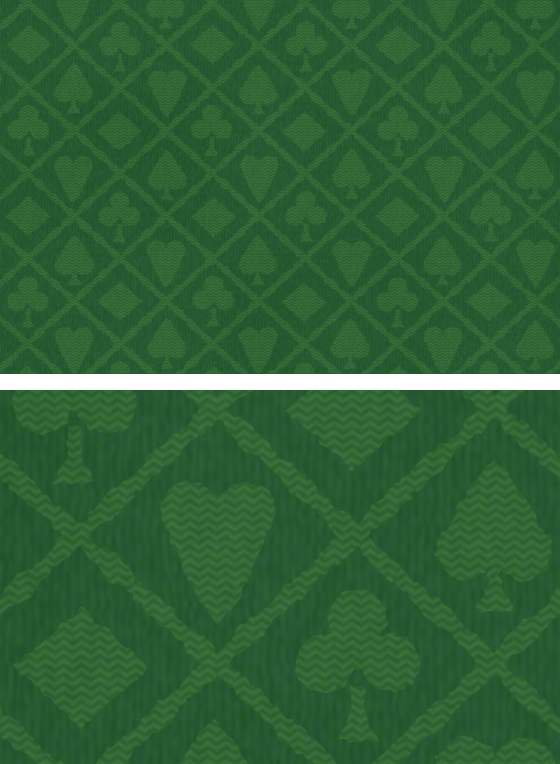
Top, the full canvas; bottom, a detail of the centre.
Reproduce this pattern procedurally as a WebGL 1 fragment shader.

```glsl
precision highp float;

uniform vec2 u_resolution;

const float UNITS_ACROSS = 12.12;           // half cell widths over the canvas
const float CELL_ASPECT = 0.923;            // cell height over width
const vec2 LATTICE_ORIGIN = vec2(0.6, 0.98);
const float BAND_HALF_WIDTH = 0.066;

float hash(vec2 p) {
    return fract(sin(dot(p, vec2(127.1, 311.7))) * 43758.5453);
}

float noise(vec2 p) {
    vec2 i = floor(p);
    vec2 f = fract(p);
    f = f * f * (3.0 - 2.0 * f);
    float low = mix(hash(i), hash(i + vec2(1.0, 0.0)), f.x);
    float high = mix(hash(i + vec2(0.0, 1.0)), hash(i + 1.0), f.x);
    return mix(low, high, f.y);
}

float disc(vec2 p, vec2 center, float radius) {
    return length(p - center) - radius;
}

// Two round lobes above a curved taper, tip pointing down
float lobedLeaf(vec2 p, float tipLength) {
    p.x = abs(p.x);
    float rise = clamp((p.y + tipLength) / tipLength, 0.0, 1.0);
    float taper = max((p.x - 0.415 * pow(rise, 0.72)) * 0.8, p.y - 0.07);
    taper = max(taper, -p.y - tipLength);
    return min(taper, disc(p, vec2(0.2, 0.0), 0.215));
}

float stem(vec2 p) {
    float flare = 0.05 + 0.09 * smoothstep(-0.36, -0.57, p.y);
    return max(abs(p.x) - flare, abs(p.y + 0.36) - 0.2);
}

float heart(vec2 p) {
    return lobedLeaf(p - vec2(0.0, 0.17), 0.8);
}

float spade(vec2 p) {
    return min(lobedLeaf(vec2(p.x, -p.y - 0.12), 0.64), stem(p));
}

float club(vec2 p) {
    vec2 side = vec2(abs(p.x), p.y);
    float lobes = min(disc(p, vec2(0.0, 0.32), 0.21), disc(side, vec2(0.235, 0.0), 0.21));
    return min(min(lobes, disc(p, vec2(0.0, 0.09), 0.14)), stem(p));
}

float diamond(vec2 p) {
    return (abs(p.x) / 0.49 + abs(p.y) / 0.43 - 1.0) * 0.32;
}

// Suits alternate along each row and swap every second row
float suit(vec2 p, vec2 cell) {
    float swapped = mod(floor(cell.x * 0.5) + floor(cell.y * 0.5), 2.0);
    if (mod(cell.y, 2.0) < 0.5) {
        return swapped < 0.5 ? diamond(p) : club(p);
    }
    return swapped < 0.5 ? spade(p) : heart(p);
}

// Diagonal band whose edges swell slightly along its length
float band(float across, float along) {
    float dist = abs(fract(across) - 0.5) / 0.737;
    float swell = 0.014 * sin(along * 18.85) + 0.02 * (noise(vec2(along * 9.0, floor(across))) - 0.5);
    return dist - BAND_HALF_WIDTH - swell;
}

// Rows of thread bent into a fine zigzag
float herringbone(vec2 p) {
    float zigzag = abs(fract(p.x / 0.13) - 0.5);
    return 0.5 + 0.5 * sin(6.2832 * (p.y / 0.066 + zigzag * 1.3));
}

void main() {
    vec2 fromTop = vec2(gl_FragCoord.x, u_resolution.y - gl_FragCoord.y);
    vec2 p = fromTop / u_resolution.x * UNITS_ACROSS - LATTICE_ORIGIN;
    float pixel = UNITS_ACROSS / u_resolution.x;

    // Diamond lattice
    vec2 grid = vec2(p.x, p.y / CELL_ASPECT);
    vec2 diagonal = 0.5 * vec2(grid.x + grid.y, grid.x - grid.y);
    vec2 index = floor(diagonal + 0.5);
    vec2 cell = vec2(index.x + index.y, index.x - index.y);

    // Suit with a small woven offset in each cell
    vec2 local = (p - cell * vec2(1.0, CELL_ASPECT)) * vec2(1.0, -1.0);
    local += 0.05 * (vec2(hash(cell), hash(cell + 31.0)) - 0.5);
    float dist = suit(local, cell);
    dist = min(dist, band(diagonal.x, diagonal.y));
    dist = min(dist, band(diagonal.y, diagonal.x));
    dist += 0.035 * (noise(p * vec2(24.0, 20.0)) - 0.5);
    float raised = 1.0 - smoothstep(-pixel, pixel, dist);

    // Cloth and thread
    float grain = noise(p * vec2(27.0, 15.0) + 40.0);
    float tint = noise(p * vec2(18.0, 22.0) + 90.0);
    float rib = 0.5 + 0.5 * sin(p.x * 95.0 + 3.0 * noise(p * 8.0));
    float weave = herringbone(p);
    vec3 ground = mix(vec3(0.128, 0.322, 0.172), vec3(0.172, 0.374, 0.208), 0.65 * grain + 0.35 * rib);
    vec3 thread = mix(vec3(0.155, 0.368, 0.182), vec3(0.232, 0.445, 0.232), 0.65 * weave + 0.35 * grain);
    vec3 color = mix(ground, thread, raised);
    color.b += 0.035 * (tint - 0.5);
    color += 0.014 * (noise(p * 0.6 + 7.0) - 0.5);
    gl_FragColor = vec4(color, 1.0);
}
```
